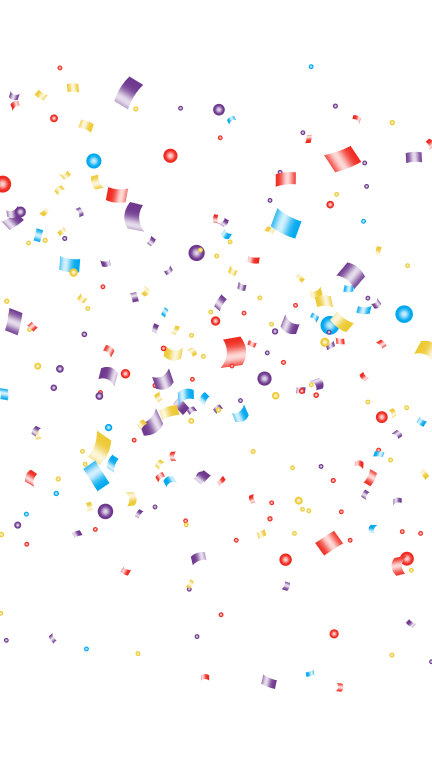
A Shadertoy shader for this pattern:

```glsl
// Confetti on white: curved glossy ribbons and small shaded beads in four colours.
// One loop scatters hashed pieces, dense around mid height and thinning out
// towards top and bottom; each piece is a distance function with a pale sheen.

#define PIECES 240
#define BEAD_SHARE 0.5
#define BAND_CENTRE 0.515
#define BAND_SPREAD 0.48
#define RIBBON_MIN 0.0095
#define RIBBON_GROWTH 0.024
#define BEAD_MIN 0.0055
#define BEAD_GROWTH 0.017
#define SHEEN_WIDTH 0.30

const vec3 YELLOW = vec3(0.93, 0.79, 0.20);
const vec3 PURPLE = vec3(0.43, 0.22, 0.56);
const vec3 RED    = vec3(0.94, 0.16, 0.12);
const vec3 BLUE   = vec3(0.00, 0.66, 0.94);

// Four random values from one seed
vec4 hash4(float seed) {
    vec4 p = fract(seed * vec4(0.1031, 0.1030, 0.0973, 0.1099));
    p += dot(p, p.wzxy + 33.33);
    return fract((p.xxyz + p.yzzw) * p.zywx);
}

vec3 pickColour(float pick, bool bead) {
    float redEnd = bead ? 0.94 : 0.78;
    return pick < 0.32 ? YELLOW : pick < 0.58 ? PURPLE : pick < redEnd ? RED : BLUE;
}

float coverage(float dist, float pixel) {
    return clamp(0.5 - dist / pixel, 0.0, 1.0);
}

// Ball with a pale core and a saturated rim
vec4 bead(vec2 q, float radius, vec3 colour, float pixel) {
    float r = length(q) / radius;
    vec3 core = mix(colour, vec3(1.0), 0.78);
    vec3 shade = mix(core, colour, smoothstep(0.05, 0.85, r));
    return vec4(shade, coverage((r - 1.0) * radius, pixel));
}

// Bent, slightly sheared strip with a bright band across its length
vec4 ribbon(vec2 q, float size, vec3 colour, vec4 rnd, float pixel) {
    float angle = (rnd.x - 0.5) * 1.6 + (rnd.y < 0.4 ? 1.5708 : 0.0);
    float c = cos(angle), s = sin(angle);
    q = mat2(c, -s, s, c) * q / size;
    q.y += (rnd.z - 0.5) * 0.9 * (q.x * q.x - 0.4);
    q.x += (fract(rnd.z * 7.0) - 0.5) * 0.5 * q.y;
    vec2 edge = abs(q) - vec2(1.0, mix(0.5, 0.75, fract(rnd.y * 9.0)));
    float dist = max(edge.x, edge.y) * size;

    float along = (q.x - mix(-0.75, 0.75, rnd.w)) * 0.5 / SHEEN_WIDTH;
    float sheen = exp(-along * along) * 0.82;
    return vec4(mix(colour, vec3(1.0), sheen), coverage(dist, pixel));
}

void mainImage(out vec4 fragColor, in vec2 fragCoord) {
    // Canvas width is the unit of length
    float pixel = 1.0 / iResolution.x;
    float height = iResolution.y * pixel;
    vec2 uv = fragCoord * pixel;
    vec3 canvas = vec3(1.0);

    for (int i = 0; i < PIECES; i++) {
        float seed = float(i) + 11.0;
        vec4 place = hash4(seed);
        float band = BAND_CENTRE + BAND_SPREAD * (place.y + place.z - 1.0);
        vec2 q = uv - vec2(place.x, band * height);

        // Skip pieces too far away to touch this point
        if (dot(q, q) > 0.005) continue;

        vec4 rnd = hash4(seed + 517.3);
        vec4 look = hash4(seed + 1291.7);
        bool isBead = place.w < BEAD_SHARE;
        vec3 colour = pickColour(look.x, isBead);
        vec4 layer;
        if (isBead) {
            float radius = BEAD_MIN + BEAD_GROWTH * pow(look.y, 7.0);
            layer = bead(q, radius, colour, pixel);
        } else {
            float size = RIBBON_MIN + RIBBON_GROWTH * pow(look.y, 4.0);
            layer = ribbon(q, size, colour, rnd, pixel);
        }
        canvas = mix(canvas, layer.rgb, layer.a);
    }
    fragColor = vec4(canvas, 1.0);
}
```
